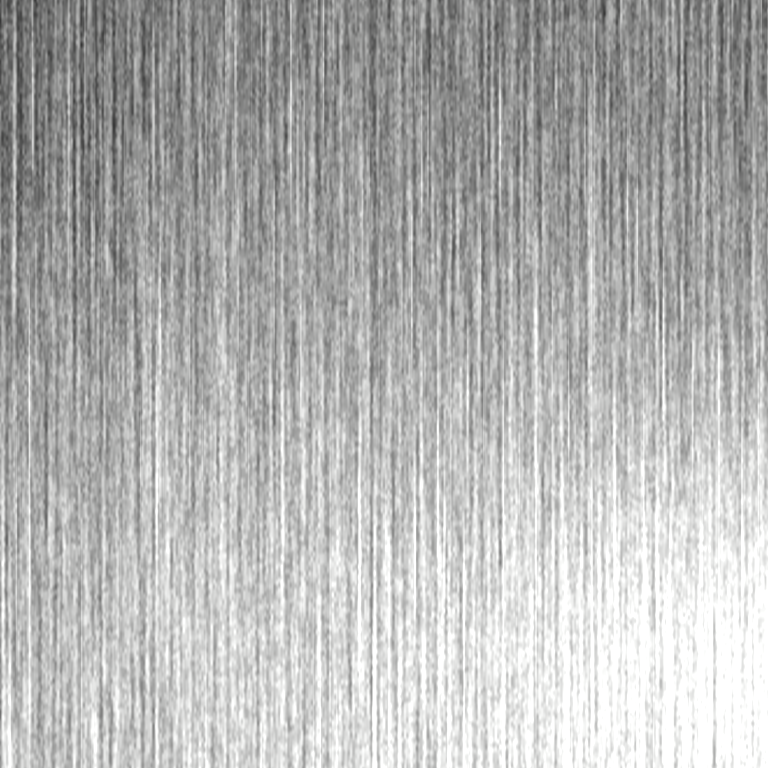
Write a WebGL 1 fragment shader that draws this texture.

```glsl
precision highp float;

uniform vec2 u_resolution;

// Broad lighting over the sheet
const float BOTTOM_LIGHT = 0.84;
const float TOP_LIGHT = 0.51;
const float LEFT_SHADE = 0.09;
const float LEFT_SHADE_WIDTH = 0.35;
const vec2 GLOW_CENTER = vec2(1.0, 0.12);
const vec2 GLOW_RADIUS = vec2(0.40, 0.28);
const float GLOW_STRENGTH = 0.21;

// Brush marks: cells across and along the canvas, and their contrast
const vec2 BAND_CELLS = vec2(60.0, 3.0);
const vec2 LONG_CELLS = vec2(215.0, 2.2);
const vec2 MEDIUM_CELLS = vec2(250.0, 8.0);
const vec2 SHORT_CELLS = vec2(300.0, 36.0);
const vec2 GRAIN_CELLS = vec2(330.0, 150.0);
const float BAND_CONTRAST = 0.03;
const float LONG_CONTRAST = 0.12;
const float MEDIUM_CONTRAST = 0.085;
const float SHORT_CONTRAST = 0.085;
const float GRAIN_CONTRAST = 0.095;

// Share of the neighbouring mark removed, which keeps grooves apart
const float GROOVE_SEPARATION = 0.6;

// Sparse bright scratches
const vec2 SCRATCH_CELLS = vec2(235.0, 3.0);
const float SCRATCH_THRESHOLD = 0.45;
const float SCRATCH_STRENGTH = 0.20;

const vec3 METAL_TINT = vec3(0.997, 1.0, 0.995);

float hash(vec2 p) {
  return fract(sin(dot(p, vec2(127.1, 311.7))) * 43758.5453);
}

// Smooth random values along one column, shifted so that ends never line up
float columnNoise(float column, float y, float seed) {
  float shifted = y + 7.0 * hash(vec2(column, seed));
  float row = floor(shifted);
  float blend = smoothstep(0.0, 1.0, shifted - row);
  float low = hash(vec2(column + seed * 17.3, row));
  float high = hash(vec2(column + seed * 17.3, row + 1.0));
  return mix(low, high, blend);
}

// Signed noise stretched along the brushing direction
float brushNoise(vec2 uv, vec2 cells, float seed) {
  vec2 p = uv * cells;
  float column = floor(p.x);
  float blend = smoothstep(0.0, 1.0, p.x - column);
  float left = columnNoise(column, p.y, seed);
  float right = columnNoise(column + 1.0, p.y, seed);
  return 2.0 * mix(left, right, blend) - 1.0;
}

// Bright marks paired with dark ones beside them, without broad stripes
float grooves(vec2 uv, vec2 cells, float seed) {
  vec2 neighbour = uv + vec2(1.0 / cells.x, 0.0);
  return brushNoise(uv, cells, seed)
    - GROOVE_SEPARATION * brushNoise(neighbour, cells, seed);
}

float lighting(vec2 uv) {
  float light = mix(BOTTOM_LIGHT, TOP_LIGHT, smoothstep(0.0, 1.12, uv.y));
  light -= LEFT_SHADE * (1.0 - smoothstep(0.0, LEFT_SHADE_WIDTH, uv.x));
  vec2 offset = (uv - GLOW_CENTER) / GLOW_RADIUS;
  return light + GLOW_STRENGTH * exp(-dot(offset, offset));
}

float brushing(vec2 uv) {
  float marks = BAND_CONTRAST * brushNoise(uv, BAND_CELLS, 1.0);
  marks += LONG_CONTRAST * grooves(uv, LONG_CELLS, 2.0);
  marks += MEDIUM_CONTRAST * grooves(uv, MEDIUM_CELLS, 3.0);
  marks += SHORT_CONTRAST * brushNoise(uv, SHORT_CELLS, 4.0);
  marks += GRAIN_CONTRAST * brushNoise(uv, GRAIN_CELLS, 5.0);
  float scratch = brushNoise(uv, SCRATCH_CELLS, 6.0);
  return marks + SCRATCH_STRENGTH * smoothstep(SCRATCH_THRESHOLD, 1.0, scratch);
}

void main() {
  vec2 uv = gl_FragCoord.xy / u_resolution;
  float brightness = lighting(uv) + brushing(uv);
  gl_FragColor = vec4(clamp(brightness * METAL_TINT, 0.0, 1.0), 1.0);
}
```
